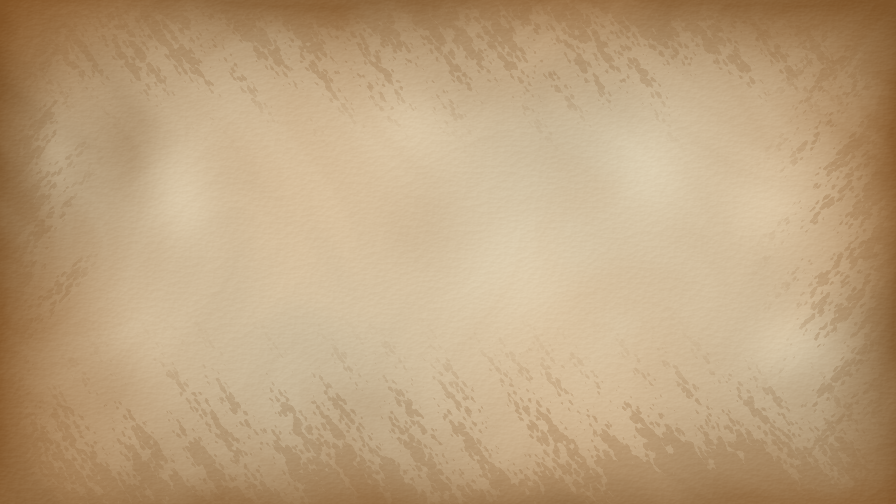
Give the GLSL for this texture, as a WebGL 1 fragment shader.

```glsl
precision highp float;
// Aged parchment: mottled warm paper, burnt borders and dry diagonal brush flakes.
uniform vec2 u_resolution;

vec2 hash2(vec2 p) {
  return fract(sin(vec2(dot(p, vec2(127.1, 311.7)), dot(p, vec2(269.5, 183.3)))) * 43758.5);
}

// Cellular noise: distance to the nearest jittered point.
float cell(vec2 p) {
  vec2 id = floor(p), f = fract(p);
  float nearest = 2.0;
  for (int y = -1; y <= 1; y++) {
    for (int x = -1; x <= 1; x++) {
      vec2 o = vec2(float(x), float(y));
      vec2 d = o + hash2(id + o) - f;
      nearest = min(nearest, dot(d, d));
    }
  }
  return sqrt(nearest);
}

// Layered, warped sines for soft stains, about -1 to 1.
float clouds(vec2 p) {
  float sum = 0.0, gain = 0.5;
  for (int i = 0; i < 5; i++) {
    p += 0.6 * sin(p.yx * 1.3 + float(i) * 1.7);
    sum += gain * sin(p.x) * sin(p.y + 0.8);
    p = mat2(1.4, 1.1, -1.1, 1.4) * p + 2.3;
    gain *= 0.6;
  }
  return sum;
}

float blob(vec2 p, vec2 centre, vec2 radius) {
  vec2 d = (p - centre) / radius;
  return exp(-dot(d, d));
}

// Broken flakes gathered into long streaks along a direction.
float strokes(vec2 p, vec2 dir, float amount) {
  vec2 s = vec2(dot(p, dir), dot(p, vec2(-dir.y, dir.x)));
  float streak = 1.0 - cell(s * vec2(4.0, 23.0));
  float flake = 0.75 * cell(s * vec2(42.0, 95.0)) + 0.25 * cell(s * vec2(110.0, 170.0));
  float cover = smoothstep(0.0, 0.14, streak + 0.7 * amount - flake - 0.53);
  return cover * smoothstep(0.06, 0.32, amount);
}

float paperHeight(vec2 p) {
  return cell(p * vec2(62.0, 100.0)) + 0.5 * cell(p * vec2(130.0, 190.0));
}

void main() {
  vec2 p = gl_FragCoord.xy / u_resolution.y;
  float width = u_resolution.x / u_resolution.y;
  float stain = clouds(p * 7.0);

  // Uneven distances to the four borders
  float wobble = 0.02 * stain;
  float left = max(p.x + wobble, 0.0);
  float right = max(width - p.x + wobble, 0.0);
  float bottom = max(p.y + wobble, 0.0);
  float top = max(1.0 - p.y + wobble, 0.0);

  // Border darkening
  float tone = (1.0 - exp(-left / 0.16)) * (1.0 - exp(-right / 0.12));
  tone *= (1.0 - 0.9 * exp(-top / 0.11)) * (1.0 - 0.75 * exp(-bottom / 0.11));
  tone = tone * 1.0 - 0.1 + 0.06 * stain;

  // Pale patches
  tone += 0.17 * blob(p, vec2(1.29, 0.67), vec2(0.10, 0.12));
  tone += 0.17 * blob(p, vec2(1.54, 0.60), vec2(0.10, 0.09));
  tone += 0.22 * blob(p, vec2(0.36, 0.60), vec2(0.07, 0.10));
  tone += 0.12 * blob(p, vec2(0.82, 0.76), vec2(0.10, 0.08));
  tone += 0.12 * blob(p, vec2(1.04, 0.46), vec2(0.12, 0.16));
  tone += 0.18 * blob(p, vec2(1.60, 0.31), vec2(0.10, 0.07));
  tone += 0.12 * blob(p, vec2(0.27, 0.36), vec2(0.10, 0.13));
  tone += 0.16 * blob(p, vec2(0.11, 0.70), vec2(0.04, 0.10));

  // Brown stains
  tone -= 0.20 * blob(p, vec2(0.25, 0.71), vec2(0.06, 0.09));
  tone -= 0.13 * blob(p, vec2(0.23, 0.23), vec2(0.07, 0.08));
  tone -= 0.09 * blob(p, vec2(0.74, 0.20), vec2(0.09, 0.06));
  tone -= 0.09 * blob(p, vec2(0.84, 0.56), vec2(0.08, 0.08));
  tone -= 0.10 * blob(p, vec2(1.00, 0.83), vec2(0.20, 0.06));
  tone -= 0.14 * blob(p, vec2(0.0, 1.0), vec2(0.24, 0.18));
  tone -= 0.10 * blob(p, vec2(width, 1.0), vec2(0.20, 0.14));

  // Dry brushwork: falling streaks above and below, rising ones at the sides
  float edge = exp(-min(top, bottom * 0.8) / 0.13);
  edge += 0.9 * blob(p, vec2(1.39, 0.02), vec2(0.22, 0.09));
  float side = exp(-min(left * 1.3, right) / 0.13);
  float falling = strokes(p, vec2(0.6, -0.8), edge * (1.0 - 0.6 * side));
  float rising = strokes(p + 3.0, vec2(0.68, 0.73), side);
  tone -= 0.27 * max(falling, rising) * max(tone, 0.0);

  // Embossed paper grain
  float relief = paperHeight(p + vec2(0.0015, -0.002)) - paperHeight(p);
  tone += 0.09 * relief;

  vec3 color = mix(vec3(0.56, 0.41, 0.25), vec3(0.87, 0.80, 0.68), clamp(tone, -0.2, 1.1));
  color += vec3(0.012, -0.004, -0.014) * sin(p.x * 6.0 + 1.0) * sin(p.y * 7.0 + stain);
  gl_FragColor = vec4(color, 1.0);
}
```
